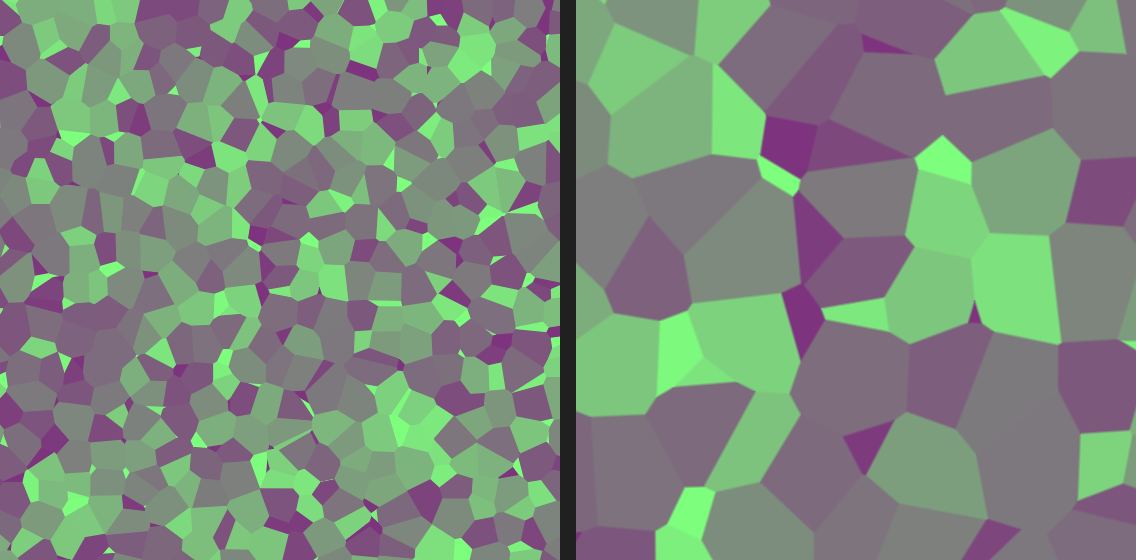
Left, the full canvas; right, a detail of the centre.
A three.js fragment shader for this pattern:

```glsl
// Flat slice through 3D Voronoi cells, tinted purple to green by seed depth.
varying vec2 vUv;

vec3 hash3(vec3 cell) {
  vec3 q = vec3(dot(cell, vec3(127.1, 311.7, 74.7)),
                dot(cell, vec3(269.5, 183.3, 246.1)),
                dot(cell, vec3(113.5, 271.9, 124.6)));
  return fract(sin(q) * 43758.5453);
}

// Seeds below the slice turn purple, seeds above it turn green.
vec3 depthColor(float depth) {
  float green = 0.53 + 0.66 * depth + 0.2 * depth * depth;
  return vec3(0.49, clamp(green, 0.2, 1.0), 0.49);
}

void main() {
  vec3 p = vec3(vUv * 19.5, 7.5);
  vec3 base = floor(p);

  // Offsets to the nearest and second nearest seeds
  vec3 nearest = vec3(9.0);
  vec3 second = vec3(9.0);
  for (int z = -1; z <= 1; z++) {
    for (int y = -1; y <= 1; y++) {
      for (int x = -1; x <= 1; x++) {
        vec3 cell = base + vec3(float(x), float(y), float(z));
        vec3 offset = cell + hash3(cell) - p;
        float d = dot(offset, offset);
        if (d < dot(nearest, nearest)) {
          second = nearest;
          nearest = offset;
        } else if (d < dot(second, second)) {
          second = offset;
        }
      }
    }
  }

  // In-plane distance to the shared border, used to smooth the edge
  float gap = dot(second, second) - dot(nearest, nearest);
  float edge = gap / (2.0 * max(length(second.xy - nearest.xy), 0.001));
  float blend = 0.5 + 0.5 * clamp(edge / 0.016, 0.0, 1.0);

  vec3 color = mix(depthColor(second.z), depthColor(nearest.z), blend);
  gl_FragColor = vec4(color, 1.0);
}
```
